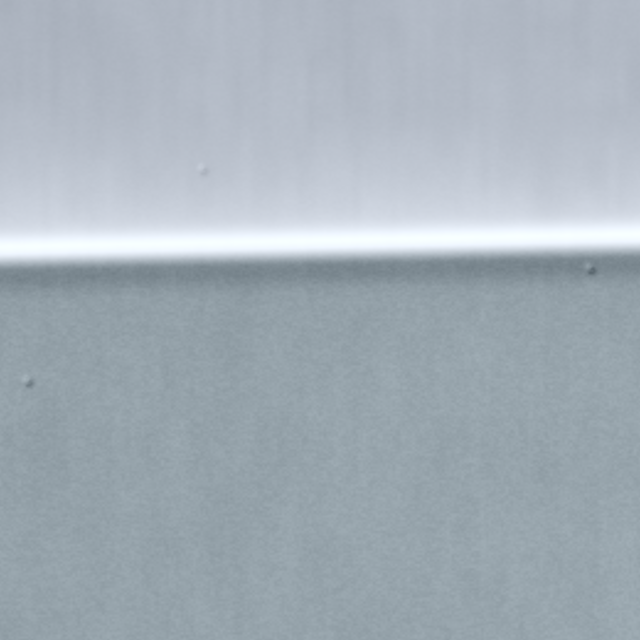
This texture is drawn by a Shadertoy shader. Its source:

```glsl
// Brushed grey metal with a bright, slightly tilted fold catching the light.
// A profile across the fold sets the shading; layered value noise adds
// soft mottling, vertical streaks, fine grain and a few small pits.

const vec3 UPPER_GREY = vec3(0.685, 0.715, 0.760);
const vec3 LOWER_GREY = vec3(0.588, 0.640, 0.670);
const vec3 GLOW_TINT  = vec3(0.175, 0.170, 0.165);
const vec3 SHINE_TINT = vec3(0.110, 0.115, 0.110);
const vec3 SHADE_TINT = vec3(0.095, 0.096, 0.095);

float hash(vec2 p) {
    vec3 q = fract(vec3(p.xyx) * 0.1031);
    q += dot(q, q.yzx + 33.33);
    return fract((q.x + q.y) * q.z);
}

// Smooth value noise, centred on zero
float noise(vec2 p) {
    vec2 cell = floor(p), f = fract(p);
    f = f * f * (3.0 - 2.0 * f);
    float low  = mix(hash(cell), hash(cell + vec2(1, 0)), f.x);
    float high = mix(hash(cell + vec2(0, 1)), hash(cell + vec2(1, 1)), f.x);
    return mix(low, high, f.y) - 0.5;
}

float bell(float x, float width) {
    float t = x / width;
    return exp(-t * t);
}

// Signed height above the centre of the bright fold
float foldHeight(vec2 uv) {
    return uv.y - (0.615 + 0.020 * uv.x);
}

vec3 upperSheet(float d, float x) {
    vec3 color = UPPER_GREY - 0.020 * bell(x, 0.18) * smoothstep(0.05, 0.3, d);
    color += GLOW_TINT * exp(-max(d, 0.0) / 0.10);
    return color + SHINE_TINT * bell(d, 0.020);
}

vec3 lowerSheet(float d, vec2 uv) {
    vec3 color = LOWER_GREY - SHADE_TINT * bell(d + 0.048, 0.024);
    color -= 0.018 * smoothstep(-0.24, -0.05, d);
    return color + 0.020 * (uv.x - 0.5) * smoothstep(-0.05, -0.2, d);
}

// Surface irregularity: weaker on the smooth upper sheet
float surfaceTexture(vec2 uv, float upperMask) {
    float mottling = 0.016 * noise(uv * vec2(9.0, 7.0) + 3.0)
                   + 0.014 * noise(uv * vec2(26.0, 22.0) + 17.0);
    float streaks = 0.014 * noise(uv * vec2(70.0, 7.0) + 41.0);
    float grain = 0.026 * noise(uv * vec2(130.0, 190.0) + 5.0)
                + 0.026 * noise(uv * vec2(260.0, 290.0) + 71.0);
    return mottling + streaks + grain * mix(1.0, 0.28, upperMask);
}

// Small pit with a lit rim beside its dark core
float pit(vec2 p, float radius) {
    float core = bell(length(p), radius);
    float rim = bell(length(p - vec2(-0.7, 0.9) * radius), radius * 0.8);
    float broken = 0.5 + noise(p * 230.0 + 9.0);
    return (rim - core) * (0.5 + broken);
}

void mainImage(out vec4 fragColor, in vec2 fragCoord) {
    vec2 uv = fragCoord / iResolution.xy;
    float d = foldHeight(uv);
    float upperMask = smoothstep(-0.040, -0.010, d);

    // Two sheets joined by the soft lower edge of the fold
    vec3 color = mix(lowerSheet(d, uv), upperSheet(d, uv.x), upperMask);
    float calm = 1.0 - 0.75 * bell(d, 0.025);
    color += surfaceTexture(uv, upperMask) * calm;

    // Sparse pits: position and strength
    vec3 pits[3] = vec3[3](vec3(0.319, 0.732, 0.07),
                           vec3(0.046, 0.401, 0.16),
                           vec3(0.925, 0.577, 0.16));
    for (int i = 0; i < 3; i++) {
        color += pits[i].z * pit(uv - pits[i].xy, 0.007);
    }
    fragColor = vec4(clamp(color, 0.0, 1.0), 1.0);
}
```
